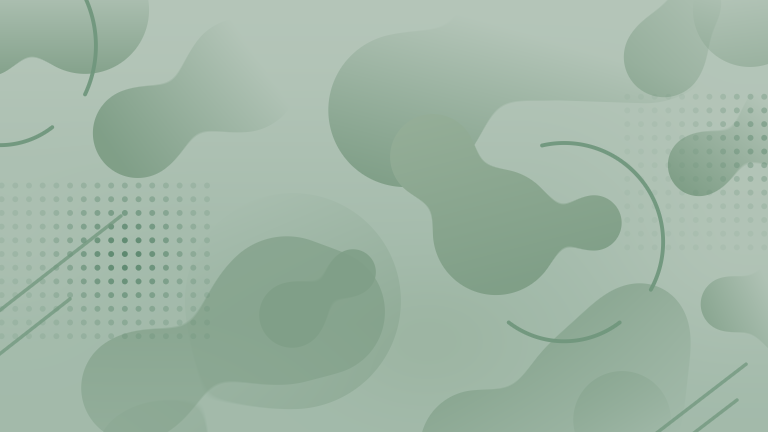
Write a WebGL 1 fragment shader that draws this background.

```glsl
precision highp float;
// Sage green backdrop of fading liquid blobs with arcs, slanted strokes and dot grids.
uniform vec2 u_resolution;

const vec3 PALE = vec3(0.705, 0.772, 0.722);
const vec3 MIST = vec3(0.638, 0.730, 0.668);
const vec3 SAGE = vec3(0.580, 0.680, 0.592);
const vec3 MOSS = vec3(0.500, 0.622, 0.530);
const vec3 STROKE = vec3(0.440, 0.590, 0.490);
const vec3 DOT = vec3(0.330, 0.510, 0.405);
const float HALF_STROKE = 0.45;
const float DOT_STEP = 3.17;

// Distance functions; one unit is a hundredth of the canvas height.
float disc(vec2 p, vec2 center, float radius) {
  return length(p - center) - radius;
}

float capsule(vec2 p, vec2 a, vec2 b, float radius) {
  vec2 axis = b - a;
  float t = clamp(dot(p - a, axis) / dot(axis, axis), 0.0, 1.0);
  return length(p - a - axis * t) - radius;
}

float arc(vec2 p, vec2 center, float radius, float middle, float spread) {
  vec2 q = p - center;
  float c = cos(middle), s = sin(middle);
  q = vec2(c * q.x + s * q.y, abs(c * q.y - s * q.x));
  vec2 tip = radius * vec2(cos(spread), sin(spread));
  float d = atan(q.y, q.x) < spread ? abs(length(q) - radius) : length(q - tip);
  return d - HALF_STROKE;
}

// Smooth union that pulls a liquid neck between two shapes.
float merge(float a, float b, float k) {
  float h = max(k - abs(a - b), 0.0) / k;
  return min(a, b) - h * h * k * 0.25;
}

float coverage(float d) {
  return clamp(0.5 - d * u_resolution.y / 100.0, 0.0, 1.0);
}

// Falls from one at a to zero at b.
float fade(vec2 p, vec2 a, vec2 b) {
  vec2 axis = b - a;
  return 1.0 - clamp(dot(p - a, axis) / dot(axis, axis), 0.0, 1.0);
}

vec3 paint(vec3 base, vec3 tint, float d, float alpha) {
  return mix(base, tint, coverage(d) * alpha);
}

// Dots inside a box, strongest near the focus.
float dotGrid(vec2 p, vec2 focus, vec2 boxCenter, vec2 boxHalf, float reach) {
  vec2 node = focus + floor((p - focus) / DOT_STEP + 0.5) * DOT_STEP;
  vec2 inside = step(abs(node - boxCenter), boxHalf);
  float away = length(node - focus) / reach;
  float strength = 0.13 + 0.75 * exp(-away * away);
  return coverage(disc(p, node, 0.68)) * inside.x * inside.y * strength;
}

vec3 background(vec2 p) {
  vec3 col = mix(MIST, PALE, smoothstep(25.0, 100.0, p.y));
  col = mix(col, PALE, 0.8 * smoothstep(120.0, 172.0, p.x) * smoothstep(0.0, 45.0, p.y));
  col = mix(col, PALE, 0.35 * exp(-dot(p - vec2(4.0, 43.0), p - vec2(4.0, 43.0)) / 350.0));
  vec2 shade = (p - vec2(99.0, 21.0)) / vec2(22.0, 15.0);
  return mix(col, SAGE, 0.4 * exp(-dot(shade, shade)));
}

vec3 upperBlobs(vec3 col, vec2 p) {
  float d = merge(disc(p, vec2(19.7, 97.7), 14.8), disc(p, vec2(-3.5, 91.9), 9.7), 7.9);
  col = paint(col, MOSS, d, 0.9 * fade(p, vec2(18.5, 82.9), vec2(18.5, 104.6)));
  d = merge(disc(p, vec2(31.9, 69.2), 10.4), disc(p, vec2(56.2, 82.6), 13.2), 15.0);
  col = paint(col, MOSS, d, fade(p, vec2(27.8, 61.8), vec2(61.0, 84.5)));
  d = merge(disc(p, vec2(93.8, 74.5), 17.8),
            capsule(p, vec2(128.5, 97.2), vec2(149.3, 96.5), 20.4), 18.5);
  col = paint(col, MOSS, d, fade(p, vec2(86.8, 57.2), vec2(98.4, 98.8)));
  d = disc(p, vec2(173.6, 97.7), 13.2);
  col = paint(col, MOSS, d, 0.5 * fade(p, vec2(172.5, 83.8), vec2(170.1, 102.3)));
  d = merge(disc(p, vec2(153.7, 86.8), 9.3), disc(p, vec2(162.0, 100.0), 4.4), 14.0);
  col = paint(col, MOSS, d, 0.6 * fade(p, vec2(147.0, 81.5), vec2(171.0, 104.0)));
  d = merge(disc(p, vec2(161.8, 61.8), 7.2), disc(p, vec2(184.0, 72.7), 11.6), 15.3);
  return paint(col, MOSS, d, fade(p, vec2(159.7, 54.9), vec2(177.1, 76.9)));
}

vec3 lowerBlobs(vec3 col, vec2 p) {
  float d = merge(disc(p, vec2(168.5, 29.6), 6.3), disc(p, vec2(188.7, 29.4), 14.8), 8.0);
  col = paint(col, MOSS, d, 0.75 * fade(p, vec2(162.5, 28.2), vec2(177.8, 34.0)));
  d = merge(disc(p, vec2(110.6, -3.7), 13.4), disc(p, vec2(138.9, 5.1), 19.0), 11.0);
  d = merge(d, disc(p, vec2(148.6, 24.1), 10.0), 16.0);
  col = paint(col, MOSS, d, 0.65 * fade(p, vec2(129.6, 23.6), vec2(148.1, -6.5)));
  d = disc(p, vec2(144.0, 2.8), 11.3);
  col = paint(col, MOSS, d, 0.45 * fade(p, vec2(138.9, 13.9), vec2(150.0, -5.0)));
  d = merge(disc(p, vec2(67.8, 30.3), 25.0), disc(p, vec2(34.7, -6.5), 12.7), 23.0);
  col = paint(col, MOSS, d, 0.45 * fade(p, vec2(85.6, 12.0), vec2(53.2, 53.7)));
  d = merge(disc(p, vec2(66.4, 28.2), 17.1), disc(p, vec2(74.5, 27.8), 14.6), 2.0);
  d = merge(d, disc(p, vec2(31.3, 10.2), 12.5), 26.0);
  col = paint(col, MOSS, d, 0.7 * fade(p, vec2(40.0, 25.0), vec2(40.0, -50.0)));
  d = merge(disc(p, vec2(67.6, 27.1), 7.6), disc(p, vec2(81.7, 37.0), 5.3), 11.0);
  col = paint(col, MOSS, d, 0.9);
  d = merge(disc(p, vec2(100.2, 63.7), 9.9), disc(p, vec2(114.8, 46.3), 14.6), 8.0);
  d = merge(d, disc(p, vec2(137.5, 48.4), 6.4), 8.5);
  return paint(col, mix(MOSS, SAGE, fade(p, vec2(100.2, 73.4), vec2(111.1, 31.7))), d, 1.0);
}

void main() {
  vec2 p = gl_FragCoord.xy * 100.0 / u_resolution.y;
  vec3 col = lowerBlobs(upperBlobs(background(p), p), p);

  // Dot grids
  col = mix(col, DOT, dotGrid(p, vec2(28.9, 41.2), vec2(22.0, 40.0), vec2(28.0, 19.0), 13.0));
  col = mix(col, DOT, 0.5 * dotGrid(p, vec2(176.9, 68.1), vec2(164.0, 60.5), vec2(20.0, 18.5), 13.0));

  // Slanted strokes
  float lines = capsule(p, vec2(-5.0, 24.3), vec2(28.0, 50.0), 0.4);
  lines = min(lines, capsule(p, vec2(-5.0, 14.2), vec2(16.2, 30.8), 0.4));
  lines = min(lines, capsule(p, vec2(147.1, -4.0), vec2(172.7, 15.7), 0.4));
  lines = min(lines, capsule(p, vec2(155.7, -4.0), vec2(170.6, 7.4), 0.4));
  col = paint(col, STROKE, lines, 0.75);

  // Arcs
  float arcs = arc(p, vec2(-4.2, 89.4), 26.4, 0.0, 0.44);
  arcs = min(arcs, arc(p, vec2(0.0, 86.1), 19.7, -1.3, 0.39));
  arcs = min(arcs, arc(p, vec2(130.6, 44.0), 22.9, 0.646, 1.15));
  arcs = min(arcs, arc(p, vec2(130.6, 42.1), 21.1, -1.571, 0.654));
  gl_FragColor = vec4(paint(col, STROKE, arcs, 0.95), 1.0);
}
```
